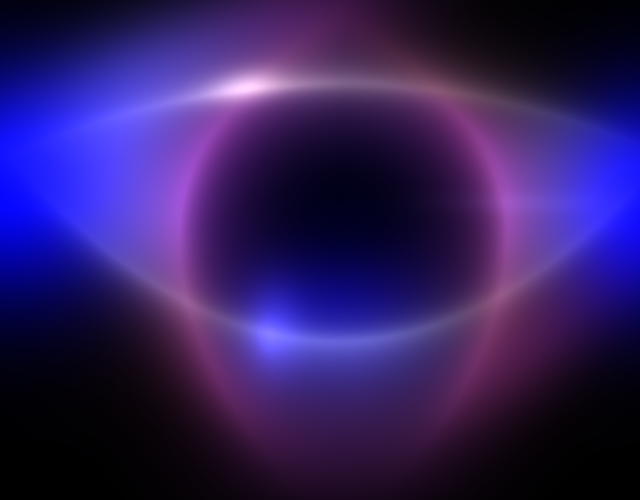
Give the GLSL for this background, as a Shadertoy shader.

```glsl
// Rim geometry, in canvas heights
const vec2 EYE_CENTER = vec2(0.675, 0.575);
const float EYE_HEIGHT = 0.258;
const float UPPER_SPAN = 0.88;
const float LOWER_SPAN = 0.55;
const vec2 IRIS_CENTER = vec2(0.686, 0.53);
const float IRIS_WIDTH = 0.327;
const float IRIS_RISE = 0.45;
const float IRIS_DROP = 0.60;
const float IRIS_FADE = 0.37;
const vec2 PUPIL_CENTER = vec2(0.69, 0.575);
const vec2 PUPIL_RADIUS = vec2(0.33, 0.265);
const float LID_SOFTNESS = 0.009;
const float IRIS_SOFTNESS = 0.014;

// Falloff widths: inside, outside
const vec2 LID_FALLOFF = vec2(0.035, 0.055);
const vec2 LID_CORE = vec2(0.012, 0.020);
const vec2 IRIS_FALLOFF = vec2(0.060, 0.085);
const float SPILL = 0.045;

// Light colours
const vec3 LID_COLOR = vec3(0.19, 0.22, 0.13);
const vec3 IRIS_COLOR = vec3(0.32, 0.11, 0.14);
const vec3 BLUE = vec3(0.0, 0.01, 1.0);
const vec3 PERIWINKLE = vec3(0.20, 0.19, 0.54);
const vec3 MIST = vec3(0.24, 0.23, 0.38);
const vec3 DUSK = vec3(0.09, 0.08, 0.20);
const vec3 PLUM = vec3(0.17, 0.05, 0.19);
const vec3 VIOLET = vec3(0.15, 0.05, 0.25);
const vec3 INDIGO = vec3(0.0, 0.0, 0.09);
const vec3 WHITE = vec3(0.50, 0.52, 0.45);
const vec3 SPARK = vec3(0.14, 0.14, 0.46);

// Rotated elliptical Gaussian light
float glow(vec2 p, vec2 center, vec2 radius, float angle) {
    float c = cos(angle), s = sin(angle);
    vec2 q = p - center;
    q = vec2(c * q.x + s * q.y, c * q.y - s * q.x) / radius;
    return exp(-dot(q, q));
}

// Signed distance to a parabolic arch, positive beyond it
float archDistance(float along, float across, float height, float span) {
    float t = along / span;
    float slope = 2.0 * height * t / span;
    return (across - height * (1.0 - t * t)) / sqrt(1.0 + slope * slope);
}

// Soft ridge with a separate falloff on each side
float rim(float d, vec2 falloff, float softness) {
    float width = d < 0.0 ? falloff.x : falloff.y;
    return exp((softness - sqrt(d * d + softness * softness)) / width);
}

// Full inside a shape, fading just beyond its edge
float spill(float d) {
    return exp(-max(d, 0.0) / SPILL);
}

float lid(float d) {
    return rim(d, LID_FALLOFF, LID_SOFTNESS) + 0.3 * rim(d, LID_CORE, LID_SOFTNESS);
}

// Lens of two lids, tall iris, and the light caught between them
vec3 eye(vec2 p) {
    vec2 e = p - EYE_CENTER;
    float upper = archDistance(e.x, e.y, EYE_HEIGHT, UPPER_SPAN);
    float lower = archDistance(e.x, -e.y, EYE_HEIGHT, LOWER_SPAN);
    float lids = (lid(upper) + lid(lower)) * exp(-pow(e.x / 0.37, 2.0));
    float lens = spill(max(upper, lower));

    vec2 i = p - IRIS_CENTER;
    float span = i.y > 0.0 ? IRIS_RISE : IRIS_DROP;
    float side = archDistance(i.y, abs(i.x), IRIS_WIDTH, span);
    float iris = rim(side, IRIS_FALLOFF, IRIS_SOFTNESS) * exp(-pow(i.y / IRIS_FADE, 4.0));

    // Mist fills the lens corners, dusk the space below the lens
    float corners = glow(p, vec2(0.27, 0.58), vec2(0.17, 0.24), 0.0)
                  + 0.85 * glow(p, vec2(1.10, 0.60), vec2(0.17, 0.24), 0.0);
    vec3 light = MIST * corners * lens * spill(-side);
    light += DUSK * spill(side) * spill(-lower) * glow(p, vec2(0.70, 0.28), vec2(0.30, 0.17), 0.0);

    // Highlight that follows the upper lid
    float flare = rim(upper, vec2(0.012, 0.025), LID_SOFTNESS);
    flare *= exp(-pow((p.x - 0.49) / 0.13, 2.0));
    return light + LID_COLOR * lids + IRIS_COLOR * iris + 0.4 * WHITE * flare;
}

// Round violet shade that darkens towards the middle
vec3 pupil(vec2 p) {
    float r = length((p - PUPIL_CENTER) / PUPIL_RADIUS);
    float ring = smoothstep(0.15, 1.05, r) * exp(-max(r - 1.0, 0.0) / 0.22);
    return VIOLET * ring * smoothstep(0.15, 0.75, p.y) + INDIGO * exp(-r * r);
}

vec3 pools(vec2 p) {
    // Blue light at both sides
    vec3 light = 1.02 * BLUE * glow(p, vec2(0.0, 0.63), vec2(0.27, 0.22), 0.0);
    light += 0.98 * BLUE * glow(p, vec2(1.29, 0.60), vec2(0.17, 0.21), -0.1);
    light += PERIWINKLE * glow(p, vec2(0.29, 0.84), vec2(0.24, 0.12), 0.4);

    // Plum haze above and below
    light += 1.2 * PLUM * glow(p, vec2(0.61, 0.97), vec2(0.22, 0.12), 0.25);
    light += 0.85 * PLUM * glow(p, vec2(0.67, 0.12), vec2(0.25, 0.16), 0.0);
    light += 0.9 * PLUM * glow(p, vec2(1.07, 0.31), vec2(0.24, 0.09), 0.75);
    light += 0.5 * PLUM * glow(p, vec2(0.46, 0.23), vec2(0.17, 0.08), -0.9);

    // Blue floor of the iris
    light += 0.42 * BLUE * glow(p, vec2(0.66, 0.36), vec2(0.21, 0.13), 0.0);
    light += 0.15 * MIST * glow(p, vec2(1.04, 0.595), vec2(0.17, 0.022), 0.0);

    // Two bright points on the lids
    light += 0.8 * SPARK * glow(p, vec2(0.545, 0.34), vec2(0.060, 0.095), 0.0);
    light += 0.35 * SPARK * glow(p, vec2(0.538, 0.325), vec2(0.022, 0.035), 0.0);
    light += 0.45 * WHITE * glow(p, vec2(0.49, 0.828), vec2(0.065, 0.030), 0.2);
    return light;
}

void mainImage(out vec4 fragColor, in vec2 fragCoord) {
    vec2 p = (fragCoord - 0.5 * iResolution.xy) / iResolution.y + vec2(0.64, 0.5);
    vec3 color = eye(p) + pupil(p) + pools(p);
    fragColor = vec4(clamp(color, 0.0, 1.0), 1.0);
}
```
